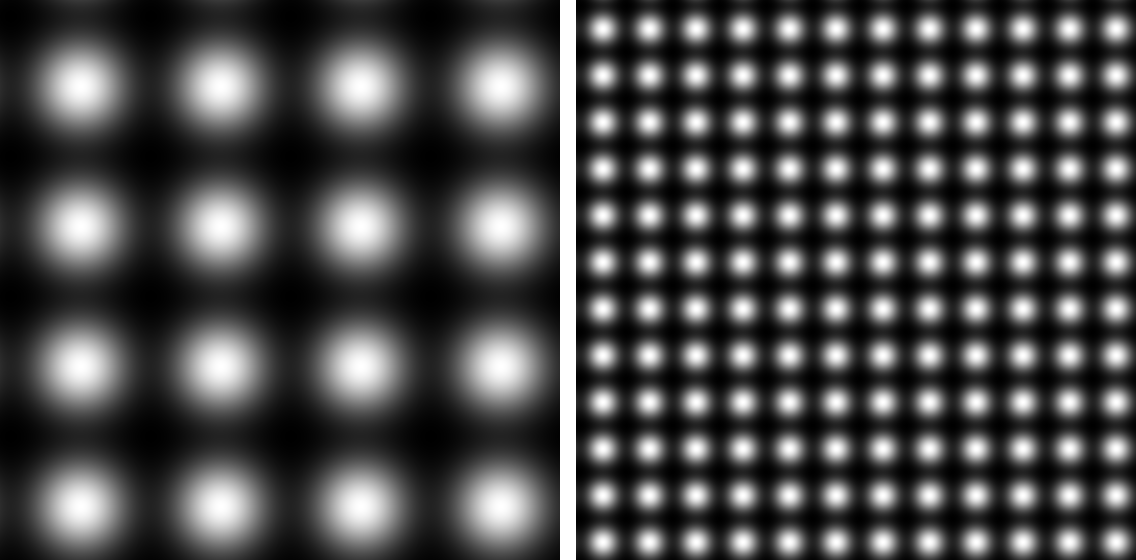
Left, the tile; right, the same tile 3 across and 3 down.
Write a Shadertoy shader that draws this pattern.

```glsl
// Draws a seamless grid of soft white glows blending over black.

#define REPEATS 4.0               // whole cells across and down
#define CENTER vec2(0.578, 0.382) // glow position inside its cell
#define SPREAD 0.098              // squared Gaussian width, in cells
#define GLOW_COLOR vec3(1.0)
#define BASE_COLOR vec3(0.0)

// Wrapped Gaussian on each axis: sums the nearest glow and its neighbours
vec2 wrappedGaussian(vec2 offset) {
    vec2 sum = vec2(0.0);
    for (int i = -1; i <= 1; i++) {
        vec2 d = offset + float(i);
        sum += exp(-d * d / SPREAD);
    }
    return sum;
}

// The product of both axes equals the sum of all round glows
float glowField(vec2 offset) {
    vec2 axes = wrappedGaussian(offset);
    return axes.x * axes.y;
}

void mainImage(out vec4 fragColor, in vec2 fragCoord) {
    // Offset from the nearest glow centre, in cells
    vec2 cell = fragCoord / iResolution.xy * REPEATS;
    vec2 offset = fract(cell - CENTER + 0.5) - 0.5;

    // Stretch the field so cell corners are black and peaks are white
    float darkest = glowField(vec2(0.5));
    float brightest = glowField(vec2(0.0));
    float level = (glowField(offset) - darkest) / (brightest - darkest);

    fragColor = vec4(mix(BASE_COLOR, GLOW_COLOR, clamp(level, 0.0, 1.0)), 1.0);
}
```
